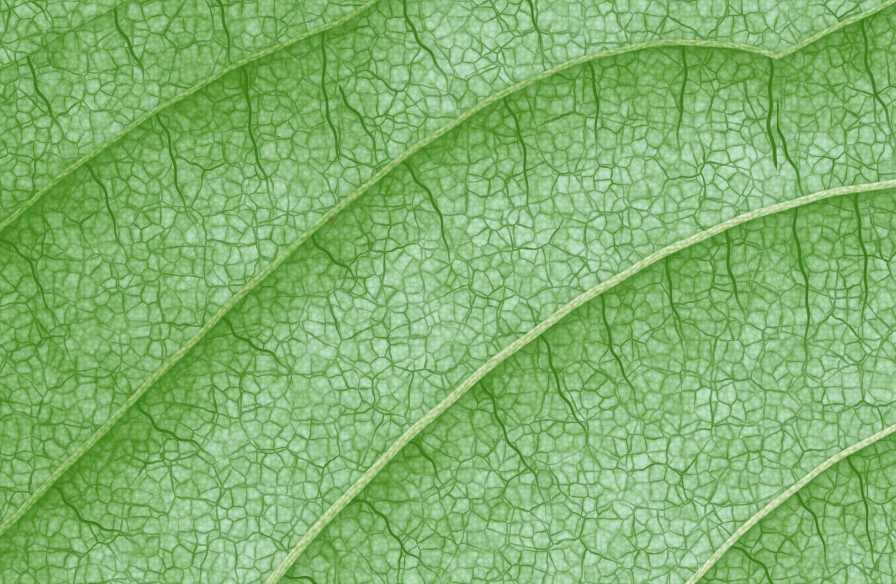
Give the GLSL for this texture, as a Shadertoy shader.

```glsl
const int VEINS = 5, GLOWS = 10;
// Cubic coefficients of each main vein, height over (x - start)
const vec4 CURVES[VEINS] = vec4[VEINS](
    vec4(0.88, 0.55, 0.0, 0.0), vec4(0.61, 0.87, -0.46, 0.0),
    vec4(0.09, 0.967, 0.169, -0.328), vec4(0.0, 1.173, -0.497, 0.0),
    vec4(0.0, 1.07, -0.88, 0.0));
// Start x, bend x, slope after the bend, half width
const vec4 SHAPES[VEINS] = vec4[VEINS](
    vec4(0.0, 9.0, 0.0, 0.001), vec4(0.0, 0.58, 0.65, 0.0045),
    vec4(0.0, 1.33, 0.48, 0.006), vec4(0.46, 9.0, 0.0, 0.0085),
    vec4(1.18, 9.0, 0.0, 0.0075));
// Side vein spacing, side vein phase, shade below, rib paleness
const vec4 BANDS[VEINS] = vec4[VEINS](
    vec4(0.14, 0.06, 0.1, -0.4), vec4(0.14, 0.27, 0.45, 0.2),
    vec4(0.155, 0.54, 0.55, 0.35), vec4(0.11, 0.70, 0.42, 0.8),
    vec4(0.10, 1.45, 0.3, 0.9));
// Broad light and shade: centre, radius, strength
const vec4 GLOW[GLOWS] = vec4[GLOWS](
    vec4(0.88, 0.62, 0.13, 0.18), vec4(0.42, 0.07, 0.16, 0.24),
    vec4(1.24, 0.75, 0.14, 0.12), vec4(1.10, 0.10, 0.20, 0.20),
    vec4(0.62, 0.45, 0.12, 0.15), vec4(0.36, 0.57, 0.10, 0.10),
    vec4(0.08, 0.30, 0.18, -0.20), vec4(0.42, 0.84, 0.10, -0.14),
    vec4(0.05, 0.58, 0.14, -0.18), vec4(0.78, 0.96, 0.14, 0.18));
const vec3 LEAF_GREEN = vec3(0.39, 0.63, 0.26), LEAF_PALE = vec3(0.69, 0.85, 0.70);
const vec3 NET_GREEN = vec3(0.22, 0.47, 0.09), SPECK_BROWN = vec3(0.42, 0.36, 0.16);
const vec3 RIB_GREEN = vec3(0.48, 0.68, 0.31), RIB_PALE = vec3(0.77, 0.86, 0.66);
const vec2 SPECK = vec2(0.568, 0.624);
const float COARSE_CELLS = 14.0, FINE_CELLS = 36.0, FUZZ_CELLS = 110.0;

float hash(vec2 p) { return fract(sin(dot(p, vec2(127.1, 311.7))) * 43758.5); }

float layeredSines(vec2 p) {
    float sum = 0.0, amp = 0.6;
    for (int i = 0; i < 4; i++) {
        sum += amp * sin(p.x + 1.3 * sin(p.y)) * sin(1.1 * p.y + 0.8);
        p = mat2(1.5, 1.1, -1.1, 1.5) * p + 1.7;
        amp *= 0.6;
    }
    return sum;
}

// x: distance to the cell border, y: distance to the seed, z: cell random
vec3 cellular(vec2 p) {
    vec2 base = floor(p), first = vec2(8.0), second = vec2(9.0), id = base;
    for (int k = 0; k < 9; k++) {
        vec2 cell = base + vec2(k % 3 - 1, k / 3 - 1);
        vec2 r = cell + 0.1 + 0.8 * vec2(hash(cell), hash(cell + 57.3)) - p;
        if (dot(r, r) < dot(first, first)) { second = first; first = r; id = cell; }
        else if (dot(r, r) < dot(second, second)) second = r;
    }
    float border = dot(0.5 * (first + second), normalize(second - first));
    return vec3(border, length(first), hash(id + 11.9));
}

// Height and slope of a main vein at x
vec2 veinAt(int i, float x) {
    vec4 c = CURVES[i], s = SHAPES[i];
    float u = min(x, s.y) - s.x, past = max(x - s.y, 0.0);
    float height = c.x + u * (c.y + u * (c.z + u * c.w)) + s.z * past;
    return vec2(height, past > 0.0 ? s.z : c.y + u * (2.0 * c.z + 3.0 * u * c.w));
}

float line(float dist, float halfWidth, float blur) {
    return 1.0 - smoothstep(halfWidth - blur, halfWidth + blur, dist);
}

// Side veins that leave the main vein above and lean with its slope
float sideVeins(float x, float depth, float slope, int band, float blur) {
    float row = float(band), spacing = BANDS[band].x;
    float lean = 1.2 * slope * slope / (1.0 + slope * slope);
    float anchor = x - depth * lean - BANDS[band].y + 0.002 * sin(depth * 95.0 + x * 21.0);
    anchor += 0.006 * (sin(depth * 26.0 + row * 2.0 + x * 5.0) - sin(row * 2.0 + x * 5.0));
    float id = floor(anchor / spacing + 0.5);
    float centre = (id + 0.15 * (hash(vec2(id, row)) - 0.5)) * spacing;
    float dist = abs(anchor - centre) / length(vec2(1.0 - lean * slope, lean));
    float reach = mix(0.18, 0.46, hash(vec2(row + 3.0, id)));
    float fade = 1.0 - smoothstep(0.3 * reach, reach, depth);
    return fade * (line(dist, mix(0.0012, 0.0026, fade), blur) + 0.2 * exp(-dist / 0.008));
}

void mainImage(out vec4 fragColor, in vec2 fragCoord) {
    vec2 p = fragCoord / iResolution.y;
    float blur = max(0.75 / iResolution.y, 0.0016);

    // Closest main vein above, which owns this band of leaf
    float depth = 1.0, slope = 0.7;
    int band = 0;
    for (int i = 0; i < VEINS; i++) {
        vec2 vein = veinAt(i, p.x);
        float below = vein.x - p.y;
        if (below > 0.0 && below < depth) { depth = below; slope = vein.y; band = i; }
    }

    // Soft patches of light, shaded under each vein
    float pale = 0.50 + 0.12 * (p.x - 0.77) + 0.09 * layeredSines(p * 7.0 + 0.6);
    pale += BANDS[band].z * (smoothstep(-0.03, 0.22, depth) - 0.75);
    pale += 0.13 * layeredSines(p * 23.0 + 5.0);
    for (int i = 0; i < GLOWS; i++) {
        vec2 away = (p - GLOW[i].xy) / GLOW[i].z;
        pale += GLOW[i].w * exp(-dot(away, away));
    }

    // Bent cells with domed, grainy faces
    vec2 warped = p + 0.006 * vec2(layeredSines(p * 19.0), layeredSines(p.yx * 17.0 + 4.0));
    warped += 0.0035 * vec2(layeredSines(p * 58.0 + 3.0), layeredSines(p.yx * 61.0));
    vec3 coarse = cellular(warped * COARSE_CELLS), fine = cellular(warped * FINE_CELLS + 7.0);
    vec3 fuzz = cellular(p * FUZZ_CELLS);
    pale += 0.24 * (fine.z - 0.5) + 0.24 * (smoothstep(0.0, 0.3, fine.x) - 0.55);
    pale += 0.50 * (0.42 - fuzz.y) + 0.30 * (fuzz.z - 0.5);
    vec3 color = mix(LEAF_GREEN, LEAF_PALE, clamp(pale, -0.25, 1.15));

    // Net of small veins, fading in and out
    float net = (0.44 + 0.42 * layeredSines(p * 31.0 + 2.0)) * line(fine.x / FINE_CELLS, 0.0013, blur);
    float coarseNet = 0.52 + 0.40 * layeredSines(p * 22.0 + 8.0);
    net = max(net, coarseNet * line(coarse.x / COARSE_CELLS, 0.0017, blur));
    net = max(net, 0.9 * sideVeins(p.x, depth, slope, band, blur));
    color = mix(color, NET_GREEN, clamp(net, 0.0, 0.92));

    // Main ribs with a shadow on the lower side
    for (int i = 0; i < VEINS; i++) {
        vec2 vein = veinAt(i, p.x);
        float side = (p.y - vein.x) / sqrt(1.0 + vein.y * vein.y) + 0.0012 * sin(p.x * 43.0);
        float width = SHAPES[i].w * mix(1.1, 0.75, p.x / 1.53);
        float outside = max(abs(side) - width, 0.0);
        float shadow = side < 0.0 ? 0.65 * exp(-outside / 0.010) : 0.35 * exp(-outside / 0.004);
        color = mix(color, NET_GREEN, shadow * smoothstep(-0.002, 0.004, width));
        float light = BANDS[i].w + 0.25 * (p.x - 0.6) + 0.9 * (0.42 - fuzz.y) + 0.25 * side / width;
        light += 0.17 * sin(side * 900.0 + 5.0 * sin(p.x * 60.0));
        color = mix(color, mix(RIB_GREEN, RIB_PALE, light), 0.92 * line(abs(side), width, blur));
    }

    color = mix(color, SPECK_BROWN, 0.6 * line(length(p - SPECK), 0.005, 0.004));
    fragColor = vec4(clamp(color, 0.0, 1.0), 1.0);
}
```
